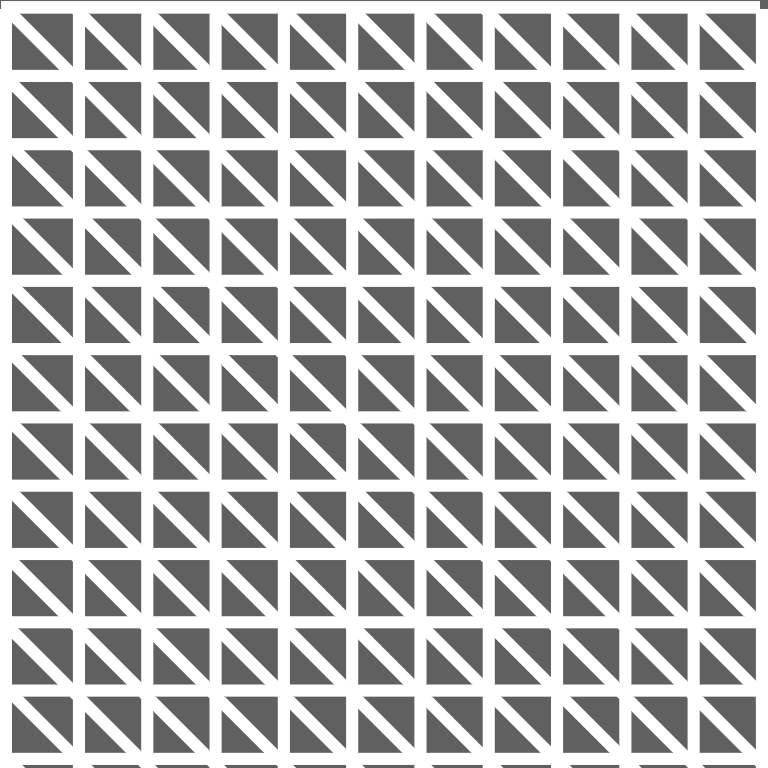
Reproduce this pattern procedurally as a WebGL 2 fragment shader.

```glsl
#version 300 es
precision highp float;

#define PITCH 0.08893
#define GRID_ORIGIN vec2(0.0139, 0.0099)
#define BAR_HALF 0.0079
#define STRIPE_HALF 0.0078
#define STRIPE_SHIFT -0.0077
#define DRIFT_STEP 0.0009
#define DRIFT_CYCLE 8.0
#define DRIFT_SLOPE 0.00013
#define LEFT_MARGIN 0.0156
#define HEADER_HEIGHT 0.0117
#define HEADER_LINE 0.0014
#define INK vec3(0.376)

uniform vec2 u_resolution;
out vec4 fragColor;

// Antialiased coverage of a signed distance, negative inside
float coverage(float dist, float pixel) {
    return clamp(0.5 - dist / pixel, 0.0, 1.0);
}

// Distance to the nearest bar of an evenly spaced family
float barDistance(float position, float firstIndex) {
    float index = max(floor(position / PITCH + 0.5), firstIndex);
    return abs(position - index * PITCH) - BAR_HALF;
}

// Diagonal stripes, each slipping a little against the grid
float stripeDistance(vec2 q) {
    float along = q.x - q.y;
    float index = floor(along / PITCH + 0.5);
    float drift = DRIFT_STEP * mod(index + 1.0, DRIFT_CYCLE) + DRIFT_SLOPE * index;
    float center = index * PITCH + STRIPE_SHIFT + drift;
    return abs(along - center) * inversesqrt(2.0) - STRIPE_HALF;
}

void main() {
    vec2 p = gl_FragCoord.xy / u_resolution;
    p.y = 1.0 - p.y;
    float pixel = 1.0 / min(u_resolution.x, u_resolution.y);
    vec2 q = p - GRID_ORIGIN;

    // White lattice; the first column runs up to the left margin
    float lattice = min(barDistance(q.x, 1.0), barDistance(q.y, 0.0));
    lattice = min(lattice, p.x - LEFT_MARGIN);
    lattice = min(lattice, stripeDistance(q));
    float white = coverage(lattice, pixel);

    // Header strip: hairline frame with a solid block at the right
    float frame = min(min(p.x, p.y) - HEADER_LINE, 0.9896 - p.x);
    float headerWhite = 1.0 - coverage(frame, pixel);
    white = mix(white, headerWhite, coverage(p.y - HEADER_HEIGHT, pixel));

    fragColor = vec4(mix(INK, vec3(1.0), white), 1.0);
}
```
